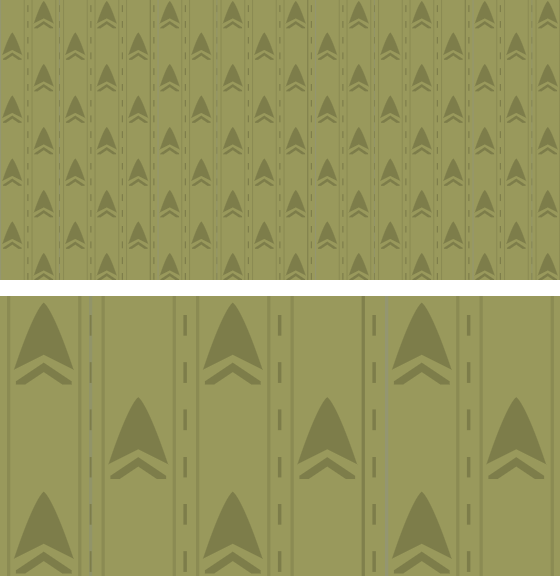
Top: the whole. Bottom: its middle third, enlarged.
Write a WebGL 1 fragment shader that draws this pattern.

```glsl
precision highp float;
// Olive striped cloth: half-drop arrowheads over chevrons, between stitched seams.

uniform vec2 u_resolution;

const float CELL = 0.1125;        // lane width as a share of canvas height
const float SEAM = 0.885;         // stitch position across a lane
const float ARROW_CENTRE = 0.389;
const float TOP_OFFSET = 0.035;   // first apex below the top edge

const vec3 CLOTH = vec3(0.60, 0.60, 0.36);
const vec3 DARK = vec3(0.49, 0.49, 0.29);
const vec3 LINE = vec3(0.545, 0.545, 0.325);
const vec3 FADED = vec3(0.56, 0.57, 0.38);
const vec3 PALE = vec3(0.58, 0.59, 0.44);

// Coverage of a signed distance, negative inside.
float fill(float dist, float pixel) {
  return clamp(0.5 - dist / pixel, 0.0, 1.0);
}

float stripe(float x, float centre, float halfWidth, float pixel) {
  return fill(abs(x - centre) - halfWidth, pixel);
}

// Apex at the origin, q.y grows downwards; bulging sides and a notched base.
float arrowhead(vec2 q) {
  float t = clamp(q.y / 0.71, 0.0, 1.0);
  float side = (abs(q.x) - 0.316 * pow(t, 0.75)) * 0.8;
  float base = (q.y - 0.55 - 0.5 * abs(q.x)) * 0.9;
  return max(max(side, base), -q.y);
}

// Bent band with its feet cut level.
float chevron(vec2 q) {
  float bend = q.y - 0.633 - 0.67 * abs(q.x);
  float band = (abs(bend - 0.05) - 0.05) * 0.83;
  return max(max(band, abs(q.x) - 0.295), q.y - 0.865);
}

// Returns 1 when the lane has the given place in each group of five.
float isLane(float lane, float place) {
  return 1.0 - step(0.5, abs(mod(lane, 5.0) - place));
}

float stitches(vec2 p, float halfWidth, float pixel) {
  float along = abs(fract((p.y - 0.163) / 0.5) - 0.22) * 0.5;
  return stripe(p.x, SEAM, halfWidth, pixel) * fill(along - 0.11, pixel);
}

vec3 drawSeam(vec3 colour, vec2 p, float lane, float pixel) {
  float faded = isLane(lane, 1.0);
  float strong = isLane(lane, 4.0);
  float worn = isLane(lane, 0.0);

  // Border lines, one stronger and one bleached in every fifth lane.
  vec3 leftLine = mix(LINE, DARK, strong * 0.8);
  vec3 rightLine = mix(LINE, PALE, worn);
  colour = mix(colour, leftLine, stripe(p.x, 0.77, 0.0175, pixel));
  colour = mix(colour, rightLine, stripe(p.x, 0.0175, 0.0175, pixel));

  // Stitching, thinner over a faded thread.
  float thread = stripe(p.x, SEAM, 0.0175, pixel) * faded;
  colour = mix(colour, mix(FADED, PALE, 0.5), thread);
  float halfWidth = mix(0.0185, 0.010, faded);
  return mix(colour, DARK, stitches(p, halfWidth, pixel));
}

void main() {
  float pixel = 1.0 / (u_resolution.y * CELL);
  vec2 fromTop = vec2(gl_FragCoord.x, u_resolution.y - gl_FragCoord.y) * pixel;
  float lane = floor(fromTop.x);
  vec2 p = vec2(fract(fromTop.x), fromTop.y);

  vec3 colour = drawSeam(CLOTH, p, lane, pixel);

  // Even lanes drop by half of the two-cell vertical repeat.
  float drop = 1.0 - mod(lane, 2.0);
  float down = mod(p.y - TOP_OFFSET - drop + 0.5, 2.0) - 0.5;
  vec2 q = vec2(p.x - ARROW_CENTRE, down);
  float motif = min(arrowhead(q), chevron(q));
  colour = mix(colour, DARK, fill(motif, pixel));

  gl_FragColor = vec4(colour, 1.0);
}
```
